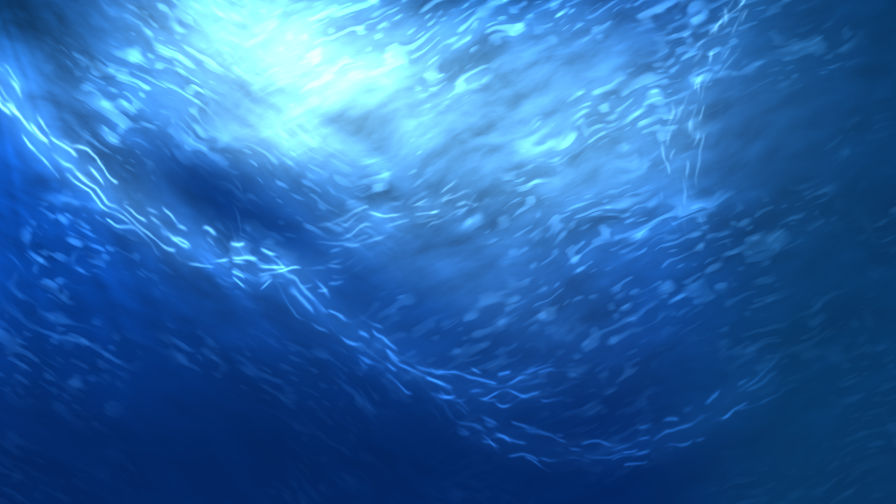
Give the GLSL for this texture, as a WebGL 2 fragment shader.

```glsl
#version 300 es
precision highp float;
// Underwater view of a rolling sea surface lit from the upper left.
// Soft colour pools set the light; tilted stretched noise makes ripples and
// glints, parabolic crests carry broken strands, and shafts fan downward.
uniform vec2 u_resolution;
out vec4 fragColor;

const vec3 ABYSS = vec3(0.01, 0.15, 0.39);
const vec3 DEEP = vec3(0.03, 0.26, 0.62);
const vec3 SLATE = vec3(0.03, 0.22, 0.41);
const vec3 AZURE = vec3(0.27, 0.56, 0.89);
const vec3 SKY = vec3(0.45, 0.76, 0.98);
const vec3 FOAM = vec3(0.72, 0.97, 1.0);

float hash(vec2 p) {
  vec3 q = fract(vec3(p.xyx) * 0.1031);
  q += dot(q, q.yzx + 33.33);
  return fract((q.x + q.y) * q.z);
}

float noise(vec2 p) {
  vec2 i = floor(p), f = fract(p);
  f = f * f * (3.0 - 2.0 * f);
  return mix(mix(hash(i), hash(i + vec2(1, 0)), f.x),
             mix(hash(i + vec2(0, 1)), hash(i + vec2(1, 1)), f.x), f.y);
}

float fbm(vec2 p) {
  float sum = 0.0, amp = 0.5;
  for (int i = 0; i < 4; i++) {
    sum += amp * noise(p);
    p = mat2(1.6, 1.2, -1.2, 1.6) * p + 7.3;
    amp *= 0.5;
  }
  return sum;
}

// Coordinates along and across a direction tilted by an angle.
vec2 tilt(vec2 p, float angle) {
  float c = cos(angle), s = sin(angle);
  return vec2(c * p.x + s * p.y, c * p.y - s * p.x);
}

// Rotated Gaussian pool of light or shade.
float pool(vec2 p, vec2 centre, vec2 radius, float angle) {
  vec2 d = tilt(p - centre, angle) / radius;
  return exp(-dot(d, d));
}

// Ripples along a tilt: x is broad swell around zero, y is short glints.
vec2 ripples(vec2 p, float angle) {
  vec2 q = tilt(p, angle) + 5.0;
  q.y += 0.05 * (fbm(q * 7.0) - 0.47);
  float swell = 0.6 * (fbm(q * vec2(5.0, 13.0)) - 0.47)
              + 0.5 * (fbm(q * vec2(15.0, 40.0)) - 0.47);
  float patches = smoothstep(0.3, 0.7, noise(q * vec2(6.0, 11.0) + 3.0));
  float glints = smoothstep(0.62, 0.95, noise(q * vec2(21.0, 80.0)))
               + 0.7 * smoothstep(0.6, 0.95, noise(q * vec2(38.0, 130.0) + 9.0));
  return vec2(swell, glints * patches);
}

// Broken strands gathered along a parabola y = v.y + bend * (x - v.x)^2.
float crest(vec2 p, vec2 vertex, float bend, vec2 span) {
  float dx = p.x - vertex.x, slope = 2.0 * bend * dx;
  float d = (p.y - vertex.y - bend * dx * dx) / sqrt(1.0 + slope * slope);
  d += 0.045 * (fbm(p * 8.0 + vertex * 9.0) - 0.47);
  float light = 0.25 * exp(-d * d / 0.0014);
  for (int i = 0; i < 7; i++) {
    float k = float(i);
    float offset = (k - 3.0) * 0.011 + 0.026 * (noise(vec2(p.x * 22.0, k * 7.1)) - 0.5);
    float gaps = smoothstep(0.42, 0.85, noise(vec2(p.x * 36.0 + k * 5.0, p.y * 14.0 + k * 3.7)));
    float e = (d - offset) / 0.003;
    light += gaps * exp(-e * e);
  }
  return light * smoothstep(span.x - 0.1, span.x + 0.08, p.x)
               * (1.0 - smoothstep(span.y - 0.08, span.y + 0.1, p.x));
}

// Shafts fanning out from a point above the surface.
float shafts(vec2 p, vec2 source) {
  vec2 d = p - source;
  float angle = atan(d.x, -d.y);
  return 0.65 * noise(vec2(angle * 13.0, 2.0)) + 0.35 * noise(vec2(angle * 37.0, 8.0));
}

// Broad light and shade of the water.
vec3 waterColour(vec2 p) {
  vec3 col = mix(ABYSS, DEEP, smoothstep(0.05, 0.6, p.y));
  col = mix(col, SLATE, smoothstep(1.2, 1.6, p.x) * 0.95);
  col = mix(col, AZURE, 0.95 * pool(p, vec2(1.08, 0.76), vec2(0.42, 0.29), 0.2));
  col = mix(col, AZURE, 0.4 * pool(p, vec2(0.85, 0.47), vec2(0.4, 0.14), -0.35));
  col = mix(col, AZURE, 0.75 * pool(p, vec2(0.2, 0.75), vec2(0.36, 0.13), -0.75));
  col = mix(col, SKY, 0.85 * pool(p, vec2(0.72, 0.83), vec2(0.46, 0.2), -0.15));
  col = mix(col, SKY, 0.4 * pool(p, vec2(1.15, 0.72), vec2(0.25, 0.16), 0.4));
  col = mix(col, DEEP * 0.7, 0.95 * pool(p, vec2(0.47, 0.59), vec2(0.27, 0.075), -0.6));
  col = mix(col, DEEP * 0.8, 0.4 * pool(p, vec2(0.86, 0.37), vec2(0.2, 0.06), -0.5));
  col = mix(col, SLATE, 0.8 * pool(p, vec2(0.0, 1.02), vec2(0.2, 0.12), -0.5));
  return mix(col, SLATE, 0.5 * pool(p, vec2(0.95, 1.03), vec2(0.22, 0.07), 0.0));
}

void main() {
  vec2 p = gl_FragCoord.xy / u_resolution.y;
  vec3 col = waterColour(p + 0.04 * (vec2(fbm(p * 6.0), fbm(p * 6.0 + 19.0)) - 0.47));

  // Left waves fall to the right; those beyond the dark trough rise.
  float rising = smoothstep(0.5, 0.85, p.x + 0.5 * (p.y - 0.6));
  vec2 wave = mix(ripples(p, -0.55), ripples(p, 0.45), rising);
  float lit = smoothstep(0.08, 0.75, p.y) * (1.0 - 0.75 * smoothstep(1.25, 1.6, p.x));
  float trough = pool(p, vec2(0.47, 0.59), vec2(0.24, 0.07), -0.6);
  col *= 1.0 + wave.x * (0.2 + 0.8 * lit) * (1.0 - 0.6 * trough);
  col += SKY * wave.y * (0.04 + 0.36 * lit) * (1.0 - 0.75 * trough);

  // Folds of the surface: left, middle, lower, inner and right edge.
  float folds = 0.75 * crest(p, vec2(0.6, 0.465), 1.0, vec2(-0.1, 0.64));
  folds += 0.5 * crest(p, vec2(1.02, 0.23), 1.1, vec2(0.52, 1.08));
  folds += 0.35 * crest(p, vec2(1.16, 0.105), 1.2, vec2(0.92, 1.5));
  folds += 0.5 * crest(p, vec2(0.6, 0.55), 0.45, vec2(0.68, 0.9));
  folds += 0.25 * crest(p.yx, vec2(0.65, 1.35), 1.1, vec2(0.6, 1.1));
  col += mix(AZURE, FOAM, smoothstep(0.2, 0.8, p.y)) * folds * 0.8;

  // Shafts, then the burst of light at the surface.
  float reach = smoothstep(0.05, 0.6, p.y) * (1.0 - smoothstep(0.7, 1.2, p.x));
  col *= 1.0 + 0.45 * reach * (shafts(p, vec2(-0.1, 1.25)) - 0.5);
  float burst = pool(p, vec2(0.53, 0.92), vec2(0.27, 0.15), -0.4);
  burst += 0.5 * pool(p, vec2(0.53, 0.73), vec2(0.15, 0.05), -0.2);
  col += FOAM * burst * (0.6 + 0.5 * wave.x);
  fragColor = vec4(clamp(col, 0.0, 1.0), 1.0);
}
```
